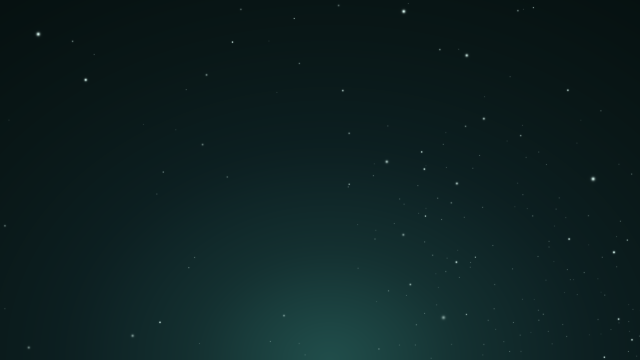
Give the GLSL for this background, as a Shadertoy shader.

```glsl
const vec3 GLOW_CORE  = vec3(0.130, 0.312, 0.300);
const vec3 GLOW_INNER = vec3(0.083, 0.200, 0.200);
const vec3 GLOW_OUTER = vec3(0.050, 0.126, 0.134);
const vec3 SKY_DARK   = vec3(0.036, 0.091, 0.091);
const vec3 SKY_EDGE   = vec3(0.023, 0.067, 0.066);
const vec3 STAR_TINT  = vec3(0.86, 0.98, 0.95);

vec3 hash3(vec2 cell, float seed) {
    vec3 q = fract(vec3(cell.xyx + seed) * vec3(0.1031, 0.1030, 0.0973));
    q += dot(q, q.yxz + 33.33);
    return fract((q.xxy + q.yzz) * q.zyx);
}

// Smooth teal falloff through five colours
vec3 skyGradient(float r) {
    vec3 c = mix(GLOW_CORE, GLOW_INNER, smoothstep(-0.08, 0.36, r));
    c = mix(c, GLOW_OUTER, smoothstep(0.18, 0.66, r));
    c = mix(c, SKY_DARK, smoothstep(0.48, 0.98, r));
    return mix(c, SKY_EDGE, smoothstep(0.85, 1.30, r));
}

// Density of the fine dust, gathered at the lower right
float dustDensity(vec2 p, float aspect) {
    float right = smoothstep(0.50, 0.80, p.x / aspect);
    float low = 1.0 - smoothstep(0.20, 0.80, p.y);
    return right * low;
}

// One jittered star per cell, kept if its hash is below the chance
float starLayer(vec2 p, float cells, float radius, float chance, float seed, float pixel) {
    vec2 cell = floor(p * cells);
    vec3 rnd = hash3(cell, seed);
    vec2 centre = (cell + mix(vec2(0.1), vec2(0.9), rnd.xy)) / cells;
    vec3 look = hash3(cell, seed + 57.0);
    float size = max(radius * mix(0.7, 1.15, look.x), 0.55 * pixel);
    float d = length(p - centre) / size;
    float shine = exp(-d * d) + 0.06 * exp(-0.35 * d * d);
    return step(rnd.z, chance) * mix(0.35, 1.0, look.y) * shine;
}

void mainImage(out vec4 fragColor, in vec2 fragCoord) {
    float pixel = 1.0 / iResolution.y;
    float aspect = iResolution.x * pixel;
    vec2 p = fragCoord * pixel;

    // Glow rising from the bottom centre
    vec2 fromGlow = (p - vec2(0.515 * aspect, 0.0)) / vec2(1.22, 0.98);
    vec3 color = skyGradient(length(fromGlow));

    // Stars from large and sparse to small and dense
    float dustCells = 34.0;
    vec2 dustCentre = (floor(p * dustCells) + 0.5) / dustCells;
    float dustChance = 0.015 + 0.28 * dustDensity(dustCentre, aspect);
    float mediumCells = 13.0;
    float mediumX = (floor(p.x * mediumCells) + 0.5) / (mediumCells * aspect);
    float mediumChance = mix(0.04, 0.22, smoothstep(0.1, 0.6, mediumX));
    float stars = starLayer(p, 5.0, 0.0044, 0.26, 11.0, pixel);
    stars += 0.80 * starLayer(p, mediumCells, 0.0024, mediumChance, 37.0, pixel);
    stars += 0.28 * starLayer(p, dustCells, 0.0017, dustChance, 83.0, pixel);
    color = mix(color, STAR_TINT, clamp(stars, 0.0, 1.0));

    fragColor = vec4(color, 1.0);
}
```
